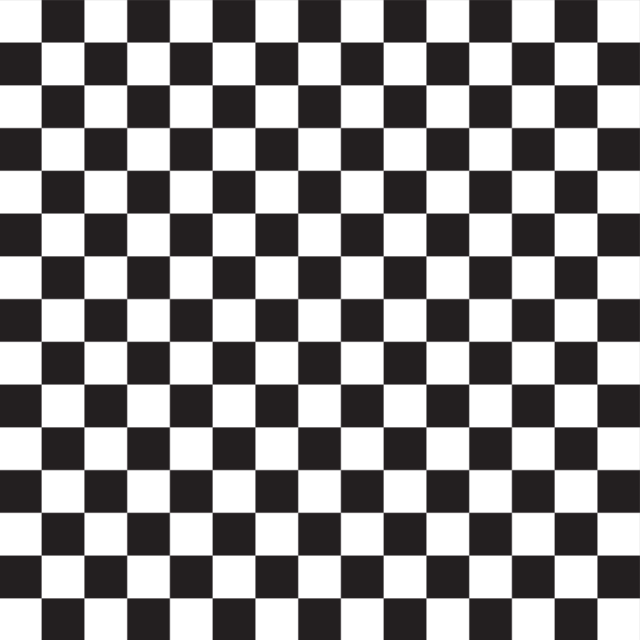
Reproduce this pattern procedurally as a Shadertoy shader.

```glsl
// Black and white checkerboard of about fifteen by fifteen squares, with slightly soft edges.

#define CELL_SIZE 0.0668              // side of one square, in canvas heights
#define GRID_ORIGIN vec2(0.0651)      // first inner grid corner from the lower left
#define EDGE_SOFTNESS 0.0012          // half width of the blend between squares
#define LIGHT_COLOR vec3(1.0)
#define DARK_COLOR vec3(0.138, 0.120, 0.126)

// Signed distance to the nearest grid line, in cells: positive in even cells, negative in odd ones.
vec2 stripeDistance(vec2 p) {
    return 0.5 - abs(mod(p + 0.5, 2.0) - 1.0);
}

// 1 on light squares, 0 on dark ones; squares are light where both stripe signs agree.
float checker(vec2 p, float halfWidth) {
    vec2 stripes = clamp(stripeDistance(p) / halfWidth, -1.0, 1.0);
    return 0.5 + 0.5 * stripes.x * stripes.y;
}

void mainImage(out vec4 fragColor, in vec2 fragCoord) {
    vec2 uv = fragCoord / iResolution.y;
    vec2 cell = (uv - GRID_ORIGIN) / CELL_SIZE;

    // Never blend over less than one pixel
    float halfWidth = max(EDGE_SOFTNESS, 0.5 / iResolution.y) / CELL_SIZE;

    fragColor = vec4(mix(DARK_COLOR, LIGHT_COLOR, checker(cell, halfWidth)), 1.0);
}
```
